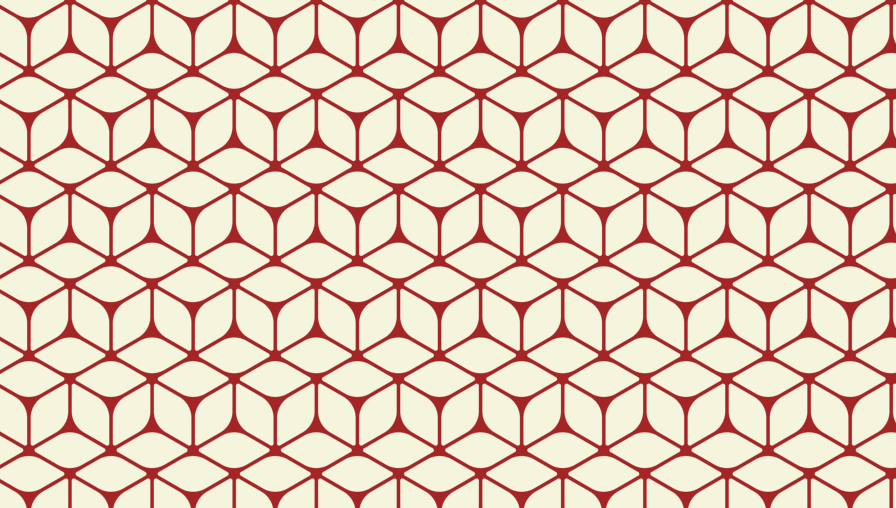
Write a WebGL 2 fragment shader that draws this pattern.

```glsl
#version 300 es
precision highp float;

uniform vec2 u_resolution;
out vec4 fragColor;

const vec3 CREAM = vec3(0.96, 0.96, 0.87);
const vec3 RED = vec3(0.64, 0.145, 0.15);

const float COLUMNS = 10.91;               // repeats across the canvas
const float SIDE = 0.57735;                // rhombus side, in cell widths
const vec2 PERIOD = vec2(1.0, 2.0 * SIDE);
const vec2 ORIGIN = vec2(0.852, 2.869);    // cell origin, from lower left
const float INRADIUS = 0.25;               // centre to edge of a full rhombus
const float LINE_HALF = 0.0213;
const float SHOULDER_RADIUS = 0.30;        // rounding of the wide corners
const float TIP_RADIUS = 0.026;            // rounding of the sharp corners

// Offset from the nearest copy of a point on the lattice
vec2 nearestCopy(vec2 p, vec2 center, vec2 period) {
    vec2 d = p - center;
    return d - period * floor(d / period + 0.5);
}

// Coordinates along and across a unit axis
vec2 alongAxis(vec2 p, vec2 axis) {
    return vec2(dot(p, axis), dot(p, vec2(-axis.y, axis.x)));
}

// Signed distance to a 60/120 degree rhombus, long axis on x, rounded corners
float petalDistance(vec2 p, float inradius, float shoulder, float tip) {
    p = abs(p);
    vec2 normal = vec2(0.5, 0.866025);
    vec2 fromShoulder = p - vec2(0.0, (inradius - shoulder) / normal.y);
    vec2 fromTip = p - vec2((inradius - tip) / normal.x, 0.0);
    if (fromShoulder.x * normal.y < fromShoulder.y * normal.x)
        return length(fromShoulder) - shoulder;
    if (fromTip.y * normal.x < fromTip.x * normal.y)
        return length(fromTip) - tip;
    return dot(p, normal) - inradius;
}

// One petal of the lattice, given its centre and long axis
float latticePetal(vec2 p, vec2 center, vec2 axis) {
    vec2 local = alongAxis(nearestCopy(p, center, PERIOD), axis);
    return petalDistance(local, INRADIUS - LINE_HALF, SHOULDER_RADIUS, TIP_RADIUS);
}

// Two staggered level petals and a mirrored pair of leaning ones per cell
float patternDistance(vec2 p) {
    float d = 1e3;
    for (int i = 0; i < 2; i++) {
        float hand = 1.0 - 2.0 * float(i);
        vec2 levelCenter = vec2(0.5 * float(i), 0.25 * SIDE * hand);
        vec2 leanCenter = vec2(0.25 * hand, -SIDE);
        d = min(d, latticePetal(p, levelCenter, vec2(1.0, 0.0)));
        d = min(d, latticePetal(p, leanCenter, vec2(0.5 * hand, -0.866025)));
    }
    return d;
}

void main() {
    float pixel = COLUMNS / u_resolution.x;
    vec2 p = gl_FragCoord.xy * pixel - ORIGIN;
    float ink = smoothstep(-0.8 * pixel, 0.8 * pixel, patternDistance(p));
    fragColor = vec4(mix(CREAM, RED, ink), 1.0);
}
```
